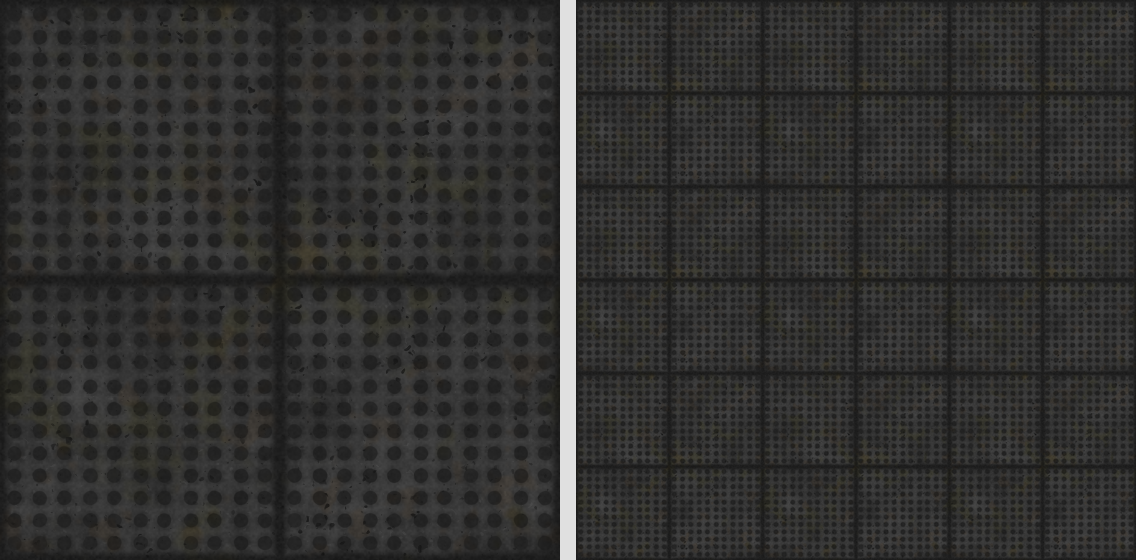
Left: one tile. Right: repeated 3 by 3.
Write a three.js fragment shader that draws this texture.

```glsl
// Four dark, worn rubber mat panels studded with round dots, parted by soft grooves.
varying vec2 vUv;

float hash(vec2 p) {
  p = fract(p * vec2(0.1031, 0.1137));
  p += dot(p, p.yx + 33.33);
  return fract((p.x + p.y) * p.x * 7.13 + p.y * 91.7);
}

// Value noise that wraps after n cells
float noise(vec2 uv, float n) {
  vec2 cell = floor(uv * n);
  vec2 f = fract(uv * n);
  f = f * f * (3.0 - 2.0 * f);
  vec2 a = mod(cell, n);
  vec2 b = mod(cell + 1.0, n);
  return mix(mix(hash(a), hash(vec2(b.x, a.y)), f.x),
             mix(hash(vec2(a.x, b.y)), hash(b), f.x), f.y);
}

float layeredNoise(vec2 uv, float n) {
  return 0.5 * noise(uv, n) + 0.3 * noise(uv, n * 2.0) + 0.2 * noise(uv, n * 4.0);
}

// Cellular spots of random size, wrapping after n cells; share is the part of cells filled
float spots(vec2 uv, float n, float share) {
  vec2 cell = floor(uv * n);
  float mask = 0.0;
  for (int y = -1; y <= 1; y++) {
    for (int x = -1; x <= 1; x++) {
      vec2 c = cell + vec2(float(x), float(y));
      vec2 id = mod(c, n);
      vec2 center = c + vec2(hash(id + 17.0), hash(id + 71.0));
      float radius = mix(0.12, 0.36, hash(id + 131.0));
      float spot = 1.0 - smoothstep(radius - 0.12, radius + 0.08, length(uv * n - center));
      mask = max(mask, spot * step(hash(id + 211.0), share));
    }
  }
  return mask;
}

void main() {
  vec2 uv = fract(vUv);
  vec2 panel = fract(uv * 2.0);
  panel.y = 1.0 - panel.y;

  // Noise layers
  float cloud = layeredNoise(uv, 7.0);
  float blotch = layeredNoise(uv + 0.37, 24.0);
  float grain = noise(uv, 190.0) * 0.6 + noise(uv + 0.21, 340.0) * 0.4 - 0.5;
  vec2 warp = vec2(noise(uv, 110.0), noise(uv + 0.53, 110.0)) - 0.5;

  // Dots: 11 columns and 12 rows in each panel, slightly uneven spacing
  vec2 pitch = vec2(0.0896, 0.0807);
  vec2 id = clamp(floor((panel - 0.052) / pitch + 0.5), vec2(0.0), vec2(10.0, 11.0));
  vec2 center = 0.052 + id * pitch;
  center.x += 0.003 * sin(id.x * 2.9);
  center.y += 0.006 * step(3.5, id.y) * max(0.0, 1.0 - (id.y - 4.0) / 5.0);
  float d = length(panel - center + warp * 0.003);
  float dotMask = 1.0 - smoothstep(0.0225, 0.0285, d);
  float halo = 1.0 - smoothstep(0.022, 0.049, d);

  // Worn rubber with shaded dots
  float shade = 0.222 + (cloud - 0.5) * 0.075 + (blotch - 0.5) * 0.055;
  shade -= halo * 0.034;
  float dotShade = 0.134 + (blotch - 0.5) * 0.025 + (hash(id + floor(uv * 2.0) * 23.0) - 0.5) * 0.012;
  shade = mix(shade, dotShade, dotMask * 0.94);

  // Soft grooves along the panel edges
  vec2 rim = min(panel, 1.0 - panel);
  float edge = min(rim.x, rim.y) + (blotch - 0.5) * 0.012;
  shade = mix(0.116, shade, smoothstep(0.006, 0.046, edge));

  // Clustered pits, fine chips and pale scuffs
  float cluster = smoothstep(0.46, 0.66, layeredNoise(uv + 0.71, 11.0));
  float pits = spots(uv + warp * 0.009, 72.0, 0.16) * cluster;
  float chips = spots(uv + 0.13 + warp * 0.006, 128.0, 0.07);
  float scuffs = spots(uv + 0.43 + warp * 0.012, 100.0, 0.08) * (1.0 - dotMask);
  shade = mix(shade, 0.088, max(pits * 0.8, chips * 0.4));
  shade += scuffs * 0.028 * smoothstep(0.02, 0.06, edge);
  shade += grain * mix(0.055, 0.03, dotMask);

  // Faint olive and rust stains
  float olive = smoothstep(0.54, 0.72, layeredNoise(uv + 0.19, 9.0)) * smoothstep(0.35, 0.7, blotch);
  float rust = smoothstep(0.62, 0.78, layeredNoise(uv + 0.83, 17.0));
  vec3 color = vec3(shade);
  color *= mix(vec3(1.0), vec3(0.99, 0.98, 0.82), olive);
  color *= mix(vec3(1.0), vec3(1.08, 0.97, 0.84), rust * 0.6);

  gl_FragColor = vec4(color, 1.0);
}
```
